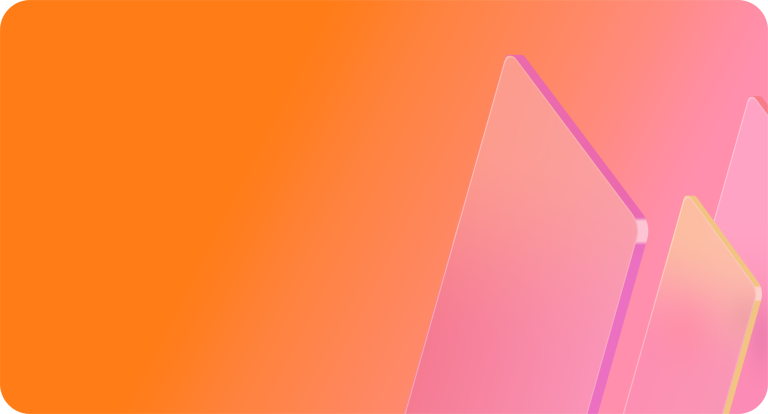
A Shadertoy shader for this background:

```glsl
const float LEAN = 0.283;
const vec3 WHITE = vec3(1.0);

float smoothMax(float a, float b, float k) {
    float h = max(k - abs(a - b), 0.0) / k;
    return max(a, b) + h * h * k * 0.25;
}

// Coverage of a signed distance, one pixel soft
float cover(float d) {
    float px = 1.0 / iResolution.y;
    return 1.0 - smoothstep(-0.7 * px, 0.7 * px, d);
}

// Signed distance to a leaning line, positive on its right
float leanDist(vec2 p, vec2 anchor) {
    return (p.x - anchor.x - LEAN * (p.y - anchor.y)) * inversesqrt(1.0 + LEAN * LEAN);
}

// Signed distance to a sloping line, positive above it
float slopeDist(vec2 p, vec2 a, vec2 b) {
    vec2 along = normalize(b - a);
    return dot(p - a, vec2(-along.y, along.x));
}

float glow(vec2 p, vec2 center, vec2 size) {
    vec2 q = (p - center) / size;
    return exp(-dot(q, q));
}

// Leaning slab; shift moves its top and right sides outward
float slabDist(vec2 p, vec2 apex, vec2 corner, float shift, float bend) {
    vec2 q = p - vec2(shift, 0.0);
    float d = smoothMax(-leanDist(p, apex), slopeDist(q, apex, corner), bend);
    d = smoothMax(d, leanDist(q, corner), bend);
    return smoothMax(d, p.y - apex.y + 0.55 * bend, 0.2 * bend);
}

// Four-colour blend across the face, soft between the fade heights
vec3 faceColor(vec2 p, vec2 apex, vec2 corner, vec2 fade,
               vec3 topLeft, vec3 topRight, vec3 lowLeft, vec3 lowRight) {
    float left = leanDist(p, apex);
    float u = clamp(left / (left - leanDist(p, corner)), 0.0, 1.0);
    float v = smoothstep(fade.x, fade.y, p.y + 0.08 * (u - 0.5));
    return mix(mix(lowLeft, lowRight, u), mix(topLeft, topRight, u), v);
}

// Rim, bright corner bevel, face and thin edge lights
vec3 drawPanel(vec3 color, vec2 p, vec2 apex, vec2 corner, float thick, float bend,
               vec3 face, vec3 rim, vec3 bevel) {
    float px = 1.0 / iResolution.y;
    float outer = slabDist(p, apex, corner, thick, bend);
    float front = slabDist(p, apex, corner, 0.0, bend);
    float h = (p.y - corner.y) / thick;
    float bevelMask = smoothstep(-2.0, -1.5, h) * (1.0 - smoothstep(0.3, 0.8, h));
    color = mix(color, mix(rim, bevel, bevelMask), cover(outer));
    color = mix(color, face, cover(front));

    float line = cover(abs(front + 0.0015) - max(0.0013, 0.5 * px));
    float leftSide = 1.0 - smoothstep(0.0, 0.02, leanDist(p, apex));
    vec3 edgeLight = mix(face, WHITE, 0.5);
    return mix(color, edgeLight, line * mix(0.35, 0.7, leftSide));
}

// Diagonal sweep from orange to pink
vec3 backdrop(vec2 p) {
    float t = dot(vec2(p.x, 1.0 - p.y), vec2(0.892, 0.453));
    vec3 c = mix(vec3(1.0, 0.486, 0.085), vec3(1.0, 0.515, 0.27), smoothstep(0.66, 1.04, t));
    c = mix(c, vec3(1.0, 0.54, 0.45), clamp((t - 1.0) / 0.36, 0.0, 1.0));
    return mix(c, vec3(1.0, 0.56, 0.68), smoothstep(1.30, 1.74, t));
}

void mainImage(out vec4 fragColor, in vec2 fragCoord) {
    vec2 p = fragCoord / iResolution.y;
    vec2 size = vec2(iResolution.x / iResolution.y, 1.0);
    vec3 color = backdrop(p);

    // Far pink panel
    vec2 apex = vec2(1.812, 0.780), corner = vec2(2.05, 0.46);
    vec3 face = mix(vec3(0.99, 0.55, 0.71), vec3(1.0, 0.64, 0.77), smoothstep(0.1, 0.5, p.y));
    color = drawPanel(color, p, apex, corner, 0.018, 0.022,
                      face, vec3(0.97, 0.49, 0.54), vec3(1.0, 0.78, 0.82));
    color = mix(color, vec3(0.90, 0.47, 0.67), 0.6 * glow(p, vec2(1.84, 0.19), vec2(0.035, 0.08)));

    // Small peach panel
    apex = vec2(1.657, 0.539);
    corner = vec2(1.831, 0.2995);
    face = faceColor(p, apex, corner, vec2(0.12, 0.42),
                     vec3(0.99, 0.74, 0.63), vec3(0.99, 0.75, 0.67),
                     vec3(0.99, 0.56, 0.70), vec3(0.98, 0.59, 0.71));
    face = mix(face, vec3(1.0, 0.55, 0.64), 0.6 * glow(p, vec2(1.65, 0.20), vec2(0.07, 0.08)));
    face = mix(face, vec3(0.91, 0.60, 0.62), 0.5 * glow(p, vec2(1.81, 0.23), vec2(0.05, 0.06)));
    color = drawPanel(color, p, apex, corner, 0.0145, 0.021,
                      face, vec3(0.95, 0.77, 0.51), vec3(1.0, 0.81, 0.80));

    // Large pink panel
    apex = vec2(1.227, 0.884);
    corner = vec2(1.548, 0.4565);
    face = faceColor(p, apex, corner, vec2(0.12, 0.64),
                     vec3(0.99, 0.61, 0.55), vec3(0.98, 0.63, 0.66),
                     vec3(0.96, 0.48, 0.57), vec3(0.98, 0.58, 0.72));
    vec3 rim = mix(vec3(0.92, 0.44, 0.76), vec3(0.92, 0.41, 0.68), smoothstep(0.35, 0.55, p.y));
    color = drawPanel(color, p, apex, corner, 0.025, 0.030,
                      face, rim, vec3(0.99, 0.77, 0.83));

    // Rounded canvas corners
    float radius = 0.073;
    vec2 q = abs(p - 0.5 * size) - 0.5 * size + radius;
    float frame = length(max(q, 0.0)) + min(max(q.x, q.y), 0.0) - radius;
    fragColor = vec4(mix(WHITE, color, cover(frame)), 1.0);
}
```
